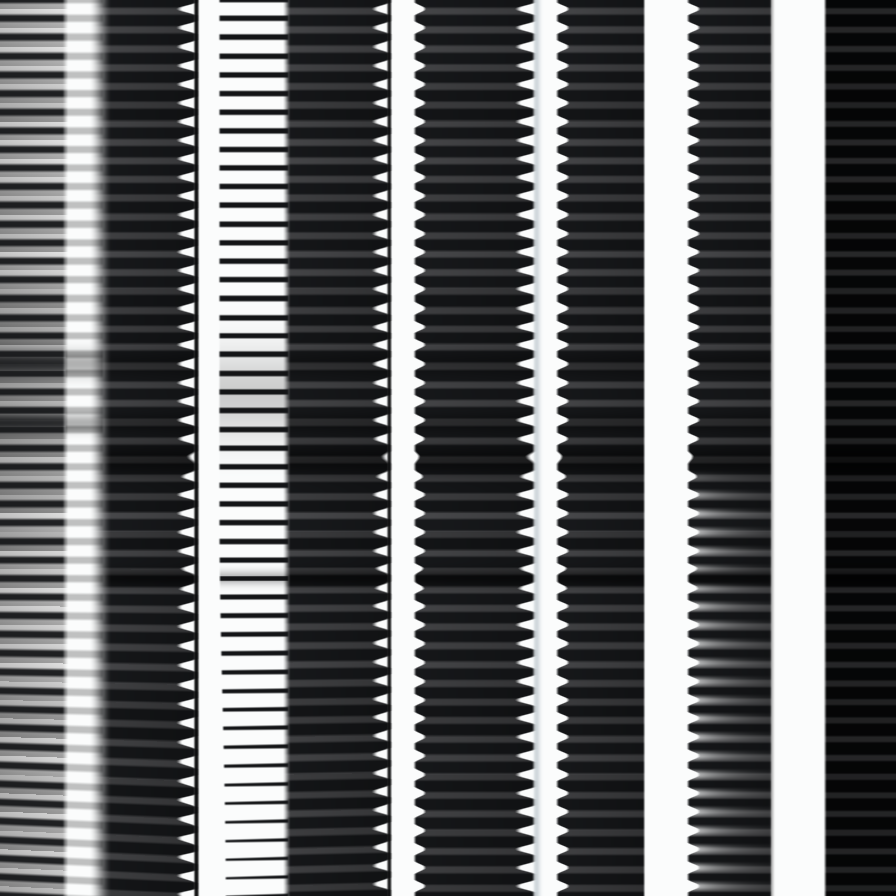
Write a WebGL 2 fragment shader that draws this pattern.

```glsl
#version 300 es
precision highp float;
uniform vec2 u_resolution;
out vec4 outColor;

#define ROWS 48.0
#define COLUMNS 6
#define EDGE_SOFT 0.0018
#define ROW_JITTER 0.07
#define ROW_SHADE 0.22
#define LINE_WIDTH 0.27
#define GLOW_REACH 0.035
#define TILT 2.2

const vec3 WHITE = vec3(0.985, 0.99, 0.99);
const vec3 GROOVE = vec3(0.075, 0.08, 0.088);
const vec3 FIN = vec3(0.23, 0.232, 0.24);
const vec3 BLACK = vec3(0.02, 0.022, 0.025);
const vec3 COOL = vec3(0.79, 0.82, 0.84);

// Fin columns: left edge, right edge, left tooth depth, right tooth depth
const vec4 COLUMN[COLUMNS] = vec4[COLUMNS](
  vec4(0.112, 0.219, 0.000, 0.019),
  vec4(0.320, 0.435, 0.000, 0.017),
  vec4(0.463, 0.597, 0.011, 0.019),
  vec4(0.622, 0.719, 0.012, 0.000),
  vec4(0.768, 0.861, 0.012, 0.000),
  vec4(0.921, 1.100, 0.000, 0.000));

float hash(float n) { return fract(sin(n * 127.1) * 43758.5453); }

float edge(float at, float soft, float x) {
  float s = max(soft, 0.8 / u_resolution.x);
  return smoothstep(at - s, at + s, x);
}

float span(float a, float b, float x) {
  return edge(a, EDGE_SOFT, x) * (1.0 - edge(b, EDGE_SOFT, x));
}

float bump(float center, float width, float x) {
  float t = (x - center) / width;
  return exp(-t * t);
}

float noise(float x) {
  float f = fract(x);
  return mix(hash(floor(x)), hash(floor(x) + 1.0), f * f * (3.0 - 2.0 * f));
}

void main() {
  vec2 p = gl_FragCoord.xy / u_resolution;

  // Rows, slanting gently near the foot of the left columns
  float foot = 1.0 - smoothstep(0.0, 0.42, p.y);
  float slant = p.x < 0.23 ? TILT * p.x : p.x < 0.44 ? -0.5 * TILT * (p.x - 0.32) : 0.0;
  float v = p.y * ROWS + foot * slant + ROW_JITTER * (noise(p.y * 31.0) - 0.5);
  float row = floor(v + 0.5);
  float offset = v - row;
  float away = abs(offset) * 2.0;
  float gap = smoothstep(0.25, 0.95, away);
  float rowTone = 1.0 + ROW_SHADE * (hash(row) - 0.5);

  // Uneven dark bands across the rows
  float upperBand = max(bump(0.594, 0.014, p.y), bump(0.528, 0.010, p.y));
  float midBand = max(bump(0.485, 0.016, p.y), bump(0.355, 0.009, p.y));
  float wear = max(0.6 * upperBand, midBand);

  vec3 color = WHITE;

  // Grey louvres and the rippled bright strip at the far left
  float louvre = 0.58 + 0.20 * smoothstep(-0.5, 0.5, offset) + 1.4 * (p.x - 0.03);
  louvre *= rowTone * (1.0 - 0.18 * bump(0.55, 0.12, p.y));
  float ridge = 1.0 - smoothstep(LINE_WIDTH - 0.1, LINE_WIDTH + 0.32, away);
  vec3 panel = mix(vec3(louvre), GROOVE, max(0.93 * ridge, 0.85 * upperBand));
  color = mix(color, panel, 1.0 - edge(0.073, 0.004, p.x));
  float ripple = span(0.073, 0.115, p.x) * (0.24 * ridge + 0.3 * upperBand);
  color *= 1.0 - ripple;

  // Thin lines over white, tapering toward the foot
  float thick = LINE_WIDTH * mix(1.0, 0.35 + 3.0 * (p.x - 0.25), foot);
  float line = 1.0 - smoothstep(thick - 0.12, thick + 0.16, away);
  float lined = span(0.245 + 0.007 * foot, 0.322, p.x);
  color = mix(color, vec3(0.68), 0.6 * lined * bump(0.56, 0.05, p.y));
  color = mix(color, GROOVE, lined * max(line, 0.3 * bump(0.355, 0.008, p.y)));

  // Toothed columns of dark fins
  for (int i = 0; i < COLUMNS; i++) {
    vec4 c = COLUMN[i];
    float leftSoft = i == 0 ? 0.013 : i == 1 ? 0.005 : EDGE_SOFT * 1.3;
    float rightSoft = c.w > 0.0 ? 0.004 : EDGE_SOFT;
    float bite = 1.0 - 0.65 * midBand;
    float cover = edge(c.x + c.z * gap * bite, leftSoft, p.x);
    cover *= 1.0 - edge(c.y - c.w * gap * bite, rightSoft, p.x);

    float sheen = smoothstep(-0.15, 0.9, cos(6.2832 * (offset - 0.38)));
    float across = clamp((p.x - c.x) / (c.y - c.x), 0.0, 1.0);
    vec3 fin = mix(GROOVE, FIN, sheen) * rowTone * (1.0 - 0.5 * wear);
    fin *= 1.12 - 0.22 * across;
    if (i == 4) {
      // Light leaking between the lower fins
      float low = 1.0 - smoothstep(0.42, 0.50, p.y);
      float leak = low * gap * (1.0 - midBand) * exp(-max(p.x - c.x, 0.0) / GLOW_REACH);
      fin = mix(fin, WHITE, 0.85 * leak);
    }
    if (i == COLUMNS - 1) {
      fin = mix(BLACK, FIN * 0.62, sheen * sheen) * rowTone * (1.0 - 0.6 * midBand);
    }
    color = mix(color, fin, cover);
  }

  // Narrow seams beside the columns
  color = mix(color, BLACK, 0.95 * span(0.2170, 0.2215, p.x));
  color = mix(color, BLACK, 0.90 * span(0.4325, 0.4365, p.x));
  color = mix(color, COOL, 0.85 * bump(0.599, 0.004, p.x) * edge(0.595, 0.002, p.x));
  color = mix(color, vec3(0.6), 0.5 * bump(0.862, 0.002, p.x));

  outColor = vec4(clamp(color, 0.0, 1.0), 1.0);
}
```
